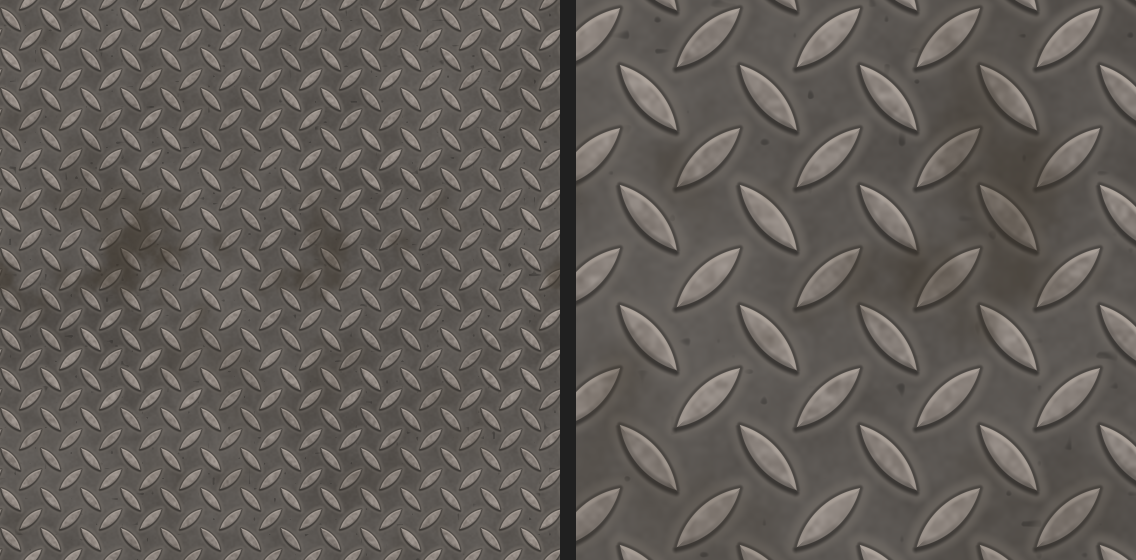
Left, the full canvas; right, a detail of the centre.
Write a Shadertoy shader that draws this texture.

```glsl
const float REPEATS = 14.0;
const vec2 LOZENGE_SIZE = vec2(0.105, 0.36); // half width, half length
const vec2 LIGHT_DIR = vec2(0.28, 0.96);

const vec3 PLATE_DARK = vec3(0.315, 0.298, 0.282);
const vec3 PLATE_LIGHT = vec3(0.385, 0.368, 0.352);
const vec3 HALO = vec3(0.435, 0.412, 0.388);
const vec3 GROOVE = vec3(0.215, 0.203, 0.192);
const vec3 WORN_METAL = vec3(0.555, 0.522, 0.498);
const vec3 BRIGHT_EDGE = vec3(0.70, 0.66, 0.625);
const vec3 RUST = vec3(0.235, 0.205, 0.165);

float hash(vec2 p, float seed) {
    vec3 q = fract(vec3(p.xyx + seed) * 0.1031);
    q += dot(q, q.yzx + 33.33);
    return fract((q.x + q.y) * q.z);
}

// Value noise that wraps after one canvas
float noise(vec2 uv, float period, float seed) {
    vec2 p = uv * period;
    vec2 i = floor(p);
    vec2 f = fract(p);
    f = f * f * (3.0 - 2.0 * f);
    vec2 a = mod(i, period);
    vec2 b = mod(i + 1.0, period);
    return mix(mix(hash(a, seed), hash(vec2(b.x, a.y), seed), f.x),
               mix(hash(vec2(a.x, b.y), seed), hash(b, seed), f.x), f.y);
}

float fbm(vec2 uv, float period, float seed) {
    float sum = 0.0;
    float weight = 0.5;
    for (int i = 0; i < 5; i++) {
        sum += weight * noise(uv, period, seed + float(i) * 7.0);
        period *= 2.0;
        weight *= 0.5;
    }
    return sum / 0.96875;
}

// Signed distance to a pointed lens along the given axis
float lozenge(vec2 p, vec2 axis, vec2 size) {
    vec2 q = abs(vec2(dot(p, vec2(axis.y, -axis.x)), dot(p, axis)));
    float shift = (size.y * size.y - size.x * size.x) / (2.0 * size.x);
    return (q.y - size.y) * shift > q.x * size.y
        ? length(q - vec2(0.0, size.y))
        : length(q + vec2(shift, 0.0)) - shift - size.x;
}

// Rust concentrated in a broken band and one heavier patch
float rustAmount(vec2 uv) {
    float band = exp(-pow((uv.y - 0.52) / 0.11, 2.0));
    float patchMask = exp(-dot((uv - vec2(0.26, 0.535)) / vec2(0.05, 0.1),
                               (uv - vec2(0.26, 0.535)) / vec2(0.05, 0.1)));
    float blotches = smoothstep(0.5, 0.78, fbm(uv, 14.0, 51.0));
    float grime = smoothstep(0.35, 0.65, fbm(uv, 24.0, 83.0));
    return clamp(blotches * (0.15 + 0.6 * band) + 0.65 * patchMask * grime, 0.0, 0.8);
}

vec3 plateColor(vec2 uv, float grain) {
    float tone = 0.6 * fbm(uv, 5.0, 3.0) + 0.4 * fbm(uv, 28.0, 19.0);
    vec3 color = mix(PLATE_DARK, PLATE_LIGHT, smoothstep(0.2, 0.8, tone));
    float pits = smoothstep(0.9, 0.98, noise(uv, 110.0, 37.0));
    return color * (1.0 - 0.22 * pits) + 0.035 * (grain - 0.5);
}

// Adds one raised lozenge with its halo, groove and lit bevel
vec3 addLozenge(vec3 color, vec2 p, vec2 axis, float wear, float grain, float aa) {
    float d = lozenge(p, axis, LOZENGE_SIZE);
    float facing = (lozenge(p + 0.01 * LIGHT_DIR, axis, LOZENGE_SIZE) - d) / 0.01;
    float shade = clamp(-facing, 0.0, 1.0);

    float halo = 1.0 - smoothstep(0.045, 0.14, d);
    color = mix(color, HALO, halo * (0.5 + 0.3 * wear));
    float grooveWidth = 0.032 + 0.03 * shade;
    float groove = 1.0 - smoothstep(0.3 * grooveWidth, grooveWidth + aa, d);
    color = mix(color, GROOVE, groove * (0.6 + 0.35 * shade));

    vec3 top = WORN_METAL * (0.9 + 0.2 * wear) + 0.16 * (grain - 0.5);
    float rim = smoothstep(-0.05, -0.015, d);
    top = mix(top, BRIGHT_EDGE, rim * (0.25 + 0.6 * clamp(facing, 0.0, 1.0)));
    top *= 1.0 - 0.28 * rim * shade;
    return mix(color, top, 1.0 - smoothstep(-aa, aa, d));
}

void mainImage(out vec4 fragColor, in vec2 fragCoord) {
    vec2 uv = fragCoord / iResolution.xy;
    float aa = 0.7 * REPEATS / min(iResolution.x, iResolution.y);
    float grain = 0.5 * (noise(uv, 256.0, 11.0) + noise(uv, 128.0, 29.0));
    vec3 color = plateColor(uv, grain);

    // Two crossed lozenges per cell, half a cell apart
    for (int i = 0; i < 2; i++) {
        float k = float(i);
        vec2 p = uv * REPEATS - vec2(0.27, 0.52) - 0.5 * k + 0.5;
        float angle = radians(mix(131.0, 43.0, k));
        float wear = hash(mod(floor(p), REPEATS), 61.0 + k);
        wear = mix(wear, noise(uv, 4.0, 71.0), 0.5);
        color = addLozenge(color, fract(p) - 0.5, vec2(cos(angle), sin(angle)),
                           wear, grain, aa);
    }

    color = mix(color, RUST, 0.65 * rustAmount(uv));
    fragColor = vec4(color, 1.0);
}
```
